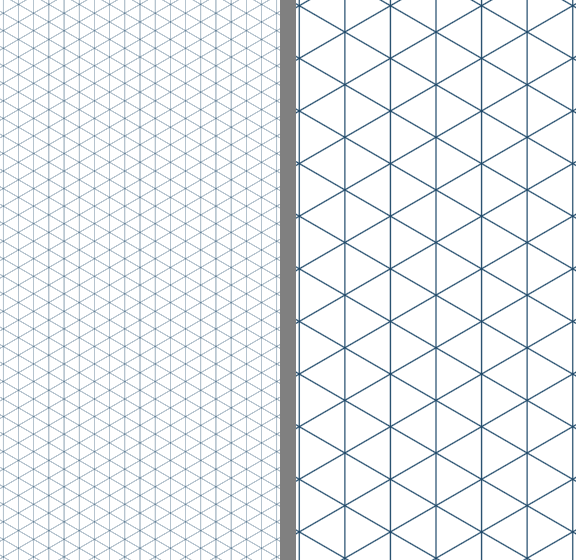
Left, the full canvas; right, a detail of the centre.
Give the GLSL for this pattern, as a Shadertoy shader.

```glsl
// Isometric grid paper: three families of thin blue lines, 60 degrees apart,
// meet at shared nodes and tile white paper with equilateral triangles.
// Each line is box-filtered over the pixel footprint for smooth hairlines.

// Lengths are in canvas widths.
const float LINE_SPACING = 0.05425;          // perpendicular gap between lines
const float LINE_WIDTH   = 0.00144;
const float FOOTPRINT    = 1.25;             // filter width in pixels
const vec2  NODE         = vec2(0.5, 0.982); // one crossing of all families
const vec3  PAPER        = vec3(1.0);
const vec3  INK          = vec3(0.10, 0.27, 0.40);
const int   FAMILIES     = 3;
const float PI           = 3.14159265;

// Fraction of the filter window covered by the nearest line of one family.
float lineCoverage(vec2 p, vec2 normal, float window) {
    float across = dot(p, normal) / LINE_SPACING;
    float dist = abs(across - round(across)) * LINE_SPACING;
    float lo = max(dist - 0.5 * window, -0.5 * LINE_WIDTH);
    float hi = min(dist + 0.5 * window, 0.5 * LINE_WIDTH);
    return clamp((hi - lo) / window, 0.0, 1.0);
}

void mainImage(out vec4 fragColor, in vec2 fragCoord) {
    vec2 p = fragCoord / iResolution.x - NODE;
    float window = FOOTPRINT / iResolution.x;

    // Layer the families so that crossings darken.
    float bare = 1.0;
    for (int i = 0; i < FAMILIES; i++) {
        float angle = float(i) * PI / float(FAMILIES);
        bare *= 1.0 - lineCoverage(p, vec2(cos(angle), sin(angle)), window);
    }

    fragColor = vec4(mix(INK, PAPER, bare), 1.0);
}
```
